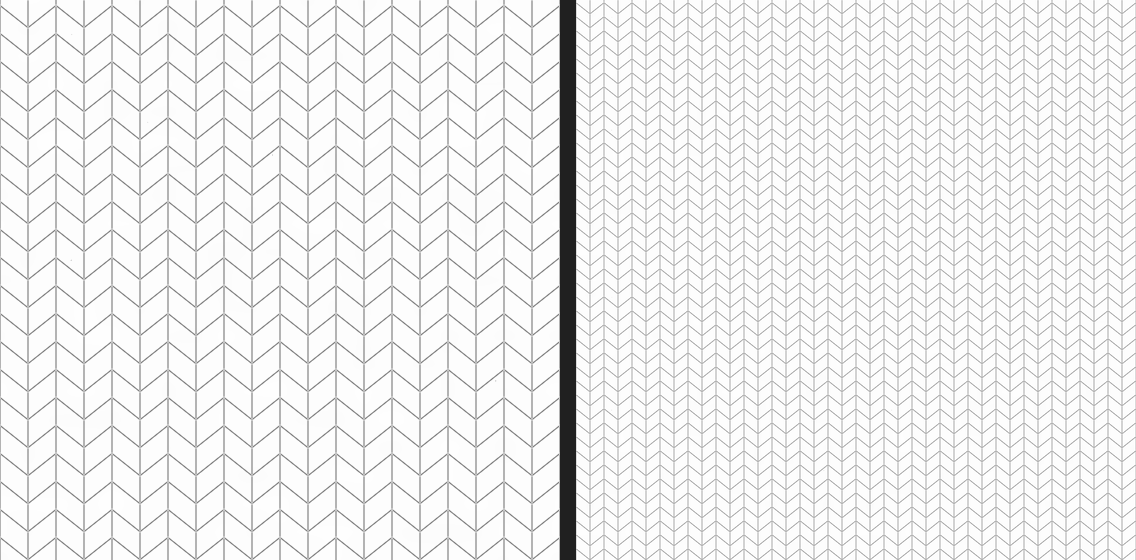
Left: one tile. Right: repeated 2 by 2.
A Shadertoy shader for this pattern:

```glsl
// Thin grey chevron tiling on near-white paper: upright lines joined by slanted strokes.
// A triangle wave gives the slant height per column; line coverage is box filtered.
// Joints are paler, and wrapped noise adds faint mottling and a few stray specks.

const float CELLS = 20.0;         // columns and rows; an even count tiles
const float VALLEY = 0.01;        // height of the low joints, in cells
const float RISE = 0.795;         // climb of a stroke across one column
const float HALF_WIDTH = 0.0175;  // half the line width, in cells
const vec3 PAPER = vec3(0.992);
const vec3 INK = vec3(0.40);

float hash(vec2 p) {
    vec3 q = fract(p.xyx * 0.1031);
    q += dot(q, q.yzx + 33.33);
    return fract((q.x + q.y) * q.z);
}

// Value noise that repeats after a whole number of cells
float wrappedNoise(vec2 p, float period) {
    vec2 cell = floor(p);
    vec2 f = smoothstep(0.0, 1.0, fract(p));
    vec2 lo = mod(cell, period);
    vec2 hi = mod(cell + 1.0, period);
    float bottom = mix(hash(lo), hash(vec2(hi.x, lo.y)), f.x);
    float top = mix(hash(vec2(lo.x, hi.y)), hash(hi), f.x);
    return mix(bottom, top, f.y);
}

// Signed offset to the nearest whole number
float nearestOffset(float v) {
    return fract(v + 0.5) - 0.5;
}

// Peaks on even columns, valleys on odd ones
float chevronHeight(float x) {
    return VALLEY + RISE * abs(mod(x, 2.0) - 1.0);
}

// Share of a filter window covered by a line at the given distance
float lineCoverage(float dist, float halfWidth, float window) {
    float h = 0.5 * window;
    float overlap = min(dist + h, halfWidth) - max(dist - h, -halfWidth);
    return clamp(overlap / window, 0.0, 1.0);
}

// Pale spot where strokes meet an upright
float jointMask(vec2 p, float window) {
    float column = floor(p.x + 0.5);
    vec2 d = vec2(p.x - column, nearestOffset(p.y - chevronHeight(column)));
    return 1.0 - smoothstep(0.02, 0.05 + 0.5 * window, length(d));
}

// Rare small dots, each kept inside its own cell
float specks(vec2 p, float window) {
    vec2 id = mod(floor(p), CELLS);
    vec2 center = 0.15 + 0.7 * vec2(hash(id + 31.0), hash(id + 67.0));
    float radius = mix(0.012, 0.026, hash(id + 91.0));
    float dist = length(fract(p) - center);
    float dotMask = clamp((radius - dist) / window + 0.5, 0.0, 1.0);
    float strength = mix(0.1, 0.7, hash(id + 113.0));
    return dotMask * strength * step(0.98, hash(id + 7.0));
}

void mainImage(out vec4 fragColor, in vec2 fragCoord) {
    vec2 p = fragCoord / iResolution.xy * CELLS;
    float window = 1.15 * CELLS / min(iResolution.x, iResolution.y);

    // Uprights and slanted strokes
    float uprightDist = abs(nearestOffset(p.x));
    float slantDist = abs(nearestOffset(p.y - chevronHeight(p.x)))
                    * inversesqrt(1.0 + RISE * RISE);
    float lines = max(lineCoverage(uprightDist, HALF_WIDTH, window),
                      lineCoverage(slantDist, HALF_WIDTH, window));
    lines *= 1.0 - 0.4 * jointMask(p, window);

    // Paper with faint mottling
    float mottle = wrappedNoise(p, CELLS) - 0.5;
    vec3 color = PAPER + 0.006 * mottle;

    color = mix(color, INK, max(lines, specks(p, window)));
    fragColor = vec4(color, 1.0);
}
```
